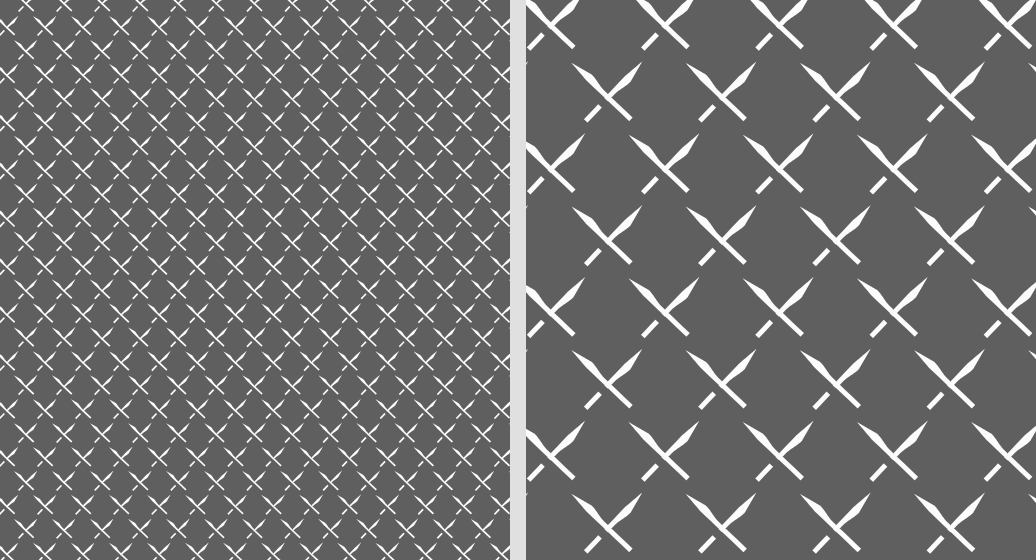
Left: the whole. Right: its middle third, enlarged.
Give the GLSL for this pattern, as a WebGL 1 fragment shader.

```glsl
precision highp float;
// Staggered rows of small crossed knives in white on flat grey.
// One knife profile is drawn twice per cell, the second turned a quarter turn,
// with box-filtered edges; the knife underneath is cut by a gap at the crossing.

uniform vec2 u_resolution;

// Share of a pixel-wide box around x that lies between lo and hi.
float coverage(float x, float lo, float hi, float pixel) {
  return max(0.0, min(x + 0.5 * pixel, hi) - max(x - 0.5 * pixel, lo)) / pixel;
}

// Knife in its own frame: x across, y from handle end (0) to blade tip (0.72).
float knife(vec2 k, float pixel) {
  float taper = clamp((0.72 - k.y) / 0.2, 0.0, 1.0);
  float belly = 0.022 + 0.026 * smoothstep(0.34, 0.52, k.y);
  float across = coverage(k.x, -0.021 * taper, belly * taper, pixel);
  return across * coverage(k.y, 0.0, 0.72, pixel);
}

// Turns a point into the frame of a knife that points along dir.
vec2 knifeFrame(vec2 p, vec2 handleEnd, vec2 dir) {
  vec2 v = p - handleEnd;
  return vec2(dot(v, vec2(dir.y, -dir.x)), dot(v, dir));
}

void main() {
  // One unit is the horizontal distance between neighbours.
  float pixel = 14.71 / u_resolution.y;
  vec2 p = gl_FragCoord.xy * pixel - vec2(0.18, 0.185);

  // Rows, every other one shifted by half a repeat.
  float rowHeight = 0.629;
  float row = floor(p.y / rowHeight + 0.5);
  p.y -= row * rowHeight;
  p.x = fract(p.x - 0.5 * mod(row, 2.0) + 0.5) - 0.5;

  // Upper knife leans left, lower knife leans right.
  vec2 lean = normalize(vec2(39.0, 41.0));
  vec2 upperFrame = knifeFrame(p, vec2(0.204, -0.230), vec2(-lean.y, lean.x));
  vec2 lowerFrame = knifeFrame(p, vec2(-0.192, -0.243), lean);
  float upper = knife(upperFrame, pixel);
  float gap = coverage(lowerFrame.y, 0.182, 0.258, pixel);
  float lower = knife(lowerFrame, pixel) * (1.0 - gap);

  vec3 color = mix(vec3(0.373), vec3(0.99), max(upper, lower));
  gl_FragColor = vec4(color, 1.0);
}
```
